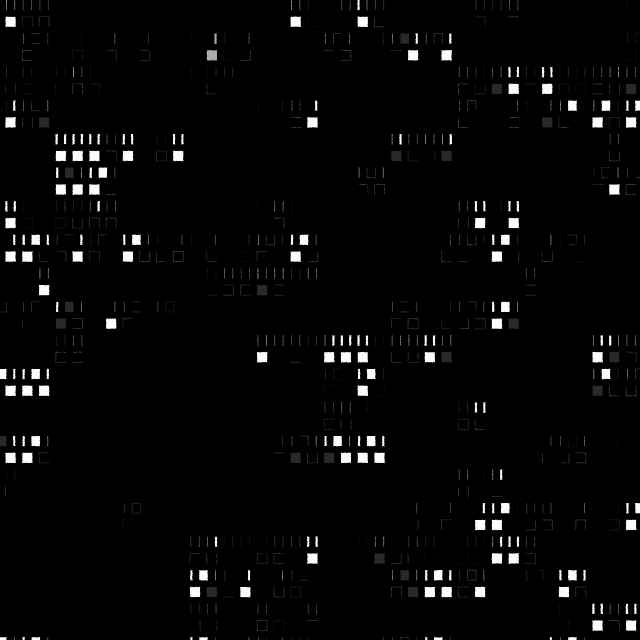
A WebGL 1 fragment shader for this pattern:

```glsl
precision highp float;
// Sparse blocks of white tiles, slim bars and faint broken outlines on black.

#define CELLS 38.16            // cells along the canvas height
#define OFFSET vec2(0.87, 0.2) // shift of the block grid, in cells
#define TILE_HALF 0.30         // half size of a square tile
#define BAR_HALF 0.062         // half width of a bar
#define BLOCK_SHARE 0.45       // share of half blocks in use
#define LIT_LEVEL 0.70         // level above which a piece is white
#define DARK_LEVEL 0.66        // level above which a tile is dark grey
#define FAINT_LEVEL 0.34       // level above which traces appear
#define DARK_GREY 0.16
#define MID_GREY 0.68
#define LINE_HALF 0.022        // half width of the outlines
#define GRAIN 14.0             // edge roughness steps per cell

uniform vec2 u_resolution;

float hash(vec2 p) {
  return fract(sin(dot(p, vec2(127.1, 311.7))) * 43758.5453);
}

float boxDistance(vec2 q, vec2 halfSize) {
  vec2 d = abs(q) - halfSize;
  return length(max(d, 0.0)) + min(max(d.x, d.y), 0.0);
}

// Finds the piece nearest to p: its centre in xy, its half width in z.
vec3 findPiece(vec2 p) {
  float row = mod(floor(p.y), 4.0);
  float y = floor(p.y) + 0.5;
  if (row < 0.5) {                        // row of bars, two to a cell
    return vec3((floor(p.x * 2.0) + 0.5) * 0.5, y, BAR_HALF);
  }
  if (row > 1.5 && row < 2.5) {           // narrow tile between two bars
    float middle = floor(p.x * 0.5) * 2.0 + 1.0;
    float side = p.x - middle;
    return abs(side) < 0.45 ? vec3(middle, y, 0.25)
                            : vec3(middle + sign(side) * 0.72, y, BAR_HALF);
  }
  return vec3(floor(p.x) + 0.5, y, TILE_HALF);
}

// Brightness level shared by a half block, its columns and single pieces.
float pieceLevel(vec2 centre, vec2 halfBlock) {
  float column = floor(centre.x - 0.01);
  float shared = hash(halfBlock + 17.3);
  float single = hash(vec2(column, halfBlock.y) + 5.7);
  float jitter = (hash(centre + 2.9) - 0.5) * 0.14;
  return mix(shared, single, 0.6) + jitter;
}

// Thin outline with some sides left out and an uneven stroke.
float brokenOutline(vec2 q, vec2 halfSize, float d, vec2 id, float grain, float px) {
  vec2 a = abs(q) / halfSize;
  vec2 side = a.x > a.y ? vec2(sign(q.x), 0.0) : vec2(0.0, sign(q.y));
  float present = step(hash(id + side * 0.37), 0.55);
  float stroke = clamp(0.5 - (abs(d) - LINE_HALF) / px, 0.0, 1.0);
  return stroke * present * (0.35 + 0.65 * grain);
}

void main() {
  float px = CELLS / u_resolution.y;
  vec2 p = vec2(gl_FragCoord.x, u_resolution.y - gl_FragCoord.y) * px + OFFSET;

  vec3 piece = findPiece(p);
  vec2 q = p - piece.xy;
  vec2 halfBlock = floor(vec2(piece.x / 4.0, piece.y / 2.0));
  float used = step(hash(halfBlock + 41.1), BLOCK_SHARE);
  float level = pieceLevel(piece.xy, halfBlock);
  float trace = clamp((level - FAINT_LEVEL) / (LIT_LEVEL - FAINT_LEVEL), 0.0, 1.0);

  // Slightly rough edges
  float grain = hash(floor(p * GRAIN));
  vec2 halfSize = vec2(piece.z, TILE_HALF);
  float d = boxDistance(q, halfSize) + (grain - 0.5) * 0.025;
  float fill = clamp(0.5 - d / px, 0.0, 1.0);

  float shade = 0.0;
  if (level > LIT_LEVEL) {
    // A few half blocks glow grey instead of white
    float grey = step(hash(halfBlock + 73.9), 0.07);
    shade = fill * mix(0.99, MID_GREY, grey);
  } else if (piece.z < BAR_HALF + 0.01) {
    // Dim bars shrink to thin lines
    float thin = boxDistance(q, vec2(LINE_HALF, TILE_HALF));
    float stroke = clamp(0.5 - thin / px, 0.0, 1.0);
    shade = stroke * trace * (0.4 + 0.4 * grain);
  } else if (level > DARK_LEVEL) {
    shade = fill * DARK_GREY;
  } else {
    shade = brokenOutline(q, halfSize, d, piece.xy, grain, px)
          * smoothstep(0.0, 0.5, trace) * 0.32;
  }
  gl_FragColor = vec4(vec3(shade * used), 1.0);
}
```
